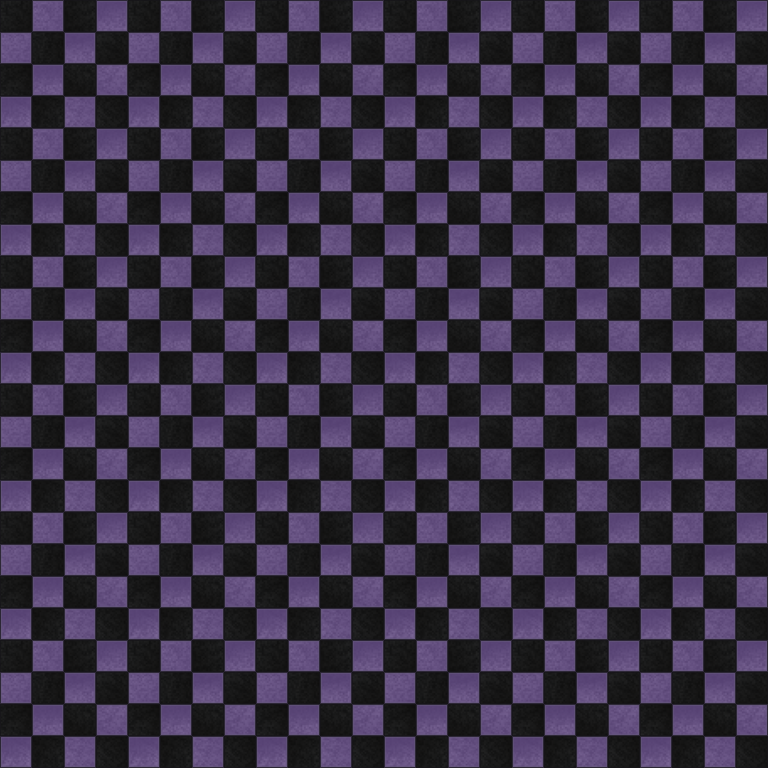
Reproduce this pattern procedurally as a Shadertoy shader.

```glsl
// Checkerboard of 24 by 24 grainy purple and black leather squares with soft shading
float hash(vec2 p) {
    return fract(sin(dot(p, vec2(127.1, 311.7))) * 43758.5453);
}

float noise(vec2 p) {
    vec2 i = floor(p), f = fract(p);
    f = f * f * (3.0 - 2.0 * f);
    return mix(mix(hash(i), hash(i + vec2(1, 0)), f.x),
               mix(hash(i + vec2(0, 1)), hash(i + vec2(1, 1)), f.x), f.y);
}

void mainImage(out vec4 fragColor, in vec2 fragCoord) {
    // Square grid counted from the top left
    vec2 p = fragCoord / iResolution.xy;
    p = vec2(p.x, 1.0 - p.y) * 24.0;
    float pixel = 24.0 / iResolution.y;
    vec2 f = fract(p);
    vec2 tile = mod(floor(p), 4.0);   // shading repeats every four squares
    float diagonal = mod(tile.x + tile.y, 4.0);
    bool purple = mod(diagonal, 2.0) > 0.5;

    // Fine leather grain and a per-square light direction
    vec2 q = tile + f;
    float grain = 0.65 * noise(q * 19.0) + 0.35 * noise(q * 9.0 + 40.0) - 0.5;
    float angle = 6.2832 * hash(tile + 3.7);
    float slope = dot(f - 0.5, vec2(cos(angle), sin(angle)));

    float edge = 0.5 - max(abs(f.x - 0.5), abs(f.y - 0.5));
    vec3 color;
    if (purple) {
        // Every other diagonal is smooth at the top and worn toward the bottom
        float wear = diagonal > 2.0 ? smoothstep(0.1, 0.95, f.y + 0.25 * slope)
                                    : 0.68 + 0.45 * slope;
        color = mix(vec3(0.345, 0.265, 0.458), vec3(0.418, 0.338, 0.525), wear);
        color += grain * mix(0.025, 0.13, clamp(wear, 0.0, 1.0));
        // Pale greyish rim
        float rim = 1.0 - smoothstep(0.05, 0.05 + pixel, edge);
        color = mix(color, vec3(0.39, 0.34, 0.48), 0.6 * rim);
    } else {
        float light = 0.5 + 0.8 * slope;
        color = mix(vec3(0.068, 0.066, 0.064), vec3(0.108, 0.11, 0.112), light);
        color += grain * mix(0.035, 0.085, clamp(light, 0.0, 1.0));
    }

    // Thin dark seam
    float inside = smoothstep(0.02 - 0.5 * pixel, 0.02 + 0.5 * pixel, edge);
    color = mix(vec3(0.085, 0.08, 0.095), color, inside);
    fragColor = vec4(color, 1.0);
}
```
